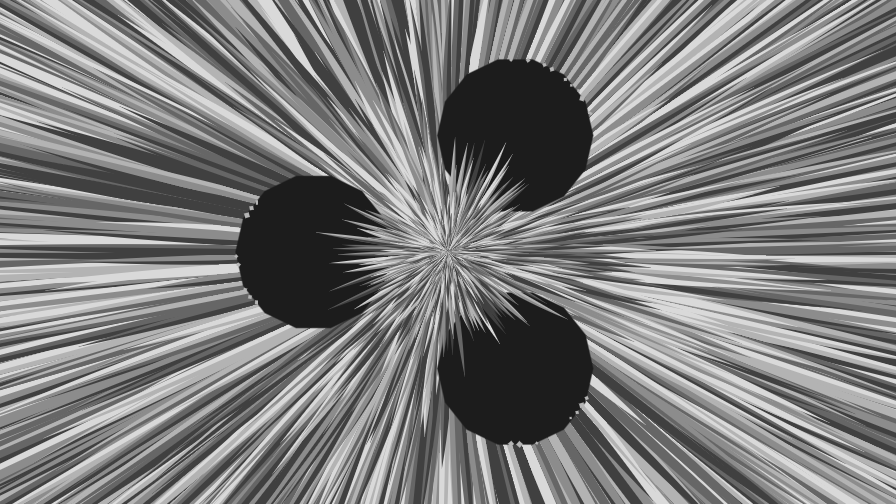
Give the GLSL for this background, as a Shadertoy shader.

```glsl
// A burst of grey two-sided spikes around the centre, broken by three dark holes.
// Rings of tapered spikes are painted from the outside in, in polar cells;
// the faceted holes go in between the outer rings and the central tuft.

const float TAU = 6.2831853;
const vec3 HOLE_COLOR = vec3(0.11);

vec3 hash3(vec2 p) {
    vec3 q = fract(p.xyx * vec3(0.1031, 0.1030, 0.0973));
    q += dot(q, q.yxz + 33.33);
    return fract((q.xxy + q.yzz) * q.zyx);
}

vec2 direction(float angle) {
    return vec2(cos(angle), sin(angle));
}

// Signed distance to three polygons at 60, 180 and 300 degrees
float holeDistance(vec2 p) {
    float nearest = 9.0;
    float facet = TAU / 14.0;
    for (int k = 0; k < 3; k++) {
        vec2 q = p - 0.267 * direction(TAU * (float(k) + 0.5) / 3.0);
        float turn = mod(atan(q.y, q.x), facet) - 0.5 * facet;
        nearest = min(nearest, length(q) * cos(turn) - 0.151);
    }
    return nearest;
}

float blob(vec2 p, vec2 center, vec2 size) {
    vec2 q = (p - center) / size;
    return exp(-dot(q, q));
}

// Broad light and dark areas, in steps of grey
float toneBias(vec2 p) {
    return 1.6 * blob(p, vec2(-0.58, 0.0), vec2(0.2, 0.06))
         + 1.5 * blob(p, vec2(0.47, -0.16), vec2(0.2, 0.1))
         + 0.9 * blob(p, vec2(0.55, 0.4), vec2(0.3, 0.15))
         + 0.9 * blob(p, vec2(-0.1, 0.03), vec2(0.13, 0.12))
         - 1.3 * blob(p, vec2(-0.62, 0.2), vec2(0.25, 0.08))
         - 0.9 * blob(p, vec2(0.65, 0.02), vec2(0.25, 0.08))
         - 0.7 * blob(p, vec2(-0.12, -0.38), vec2(0.15, 0.2));
}

float greyStep(float tone) {
    return 0.25 + 0.15 * clamp(floor(tone), 0.0, 4.0);
}

// Pale chips along the far rim of each hole
float rimChips(vec2 p, float pixel) {
    float chips = 0.0;
    for (int k = 0; k < 3; k++) {
        vec2 outward = direction(TAU * (float(k) + 0.5) / 3.0);
        vec2 q = p - 0.267 * outward;
        float cell = atan(q.y, q.x) / TAU * 56.0;
        vec3 rnd = hash3(vec2(floor(cell) + 80.0, float(k) + 7.0));
        vec2 local = vec2((fract(cell) - 0.5) * 0.017, length(q) - 0.151 - 0.008 * (rnd.x - 0.5));
        float d = abs(local.x) + abs(local.y) - 0.003 - 0.004 * rnd.y;
        float present = step(0.45, rnd.z) * step(0.11, dot(q, outward));
        chips = max(chips, present * smoothstep(pixel, -pixel, d));
    }
    return chips;
}

void mainImage(out vec4 fragColor, in vec2 fragCoord) {
    float pixel = 1.0 / iResolution.y;
    vec2 p = (fragCoord - 0.5 * iResolution.xy) * pixel;
    float radius = length(p);
    float angle = atan(p.y, p.x);
    vec3 color = vec3(0.4);

    for (int i = 0; i < 25; i++) {
        float layer = float(i);

        // Holes cover the outer rings, and the central tuft covers the holes
        if (i == 13) {
            color = mix(color, HOLE_COLOR, smoothstep(pixel, -pixel, holeDistance(p)));
            color = mix(color, vec3(0.71), rimChips(p, pixel));
        }

        // Angular cell of this ring
        float base = 1.1 * pow(0.84, layer);
        float count = floor(46.0 + 220.0 * base);
        float shift = hash3(vec2(layer, 3.0)).x;
        float cell = angle / TAU * count + shift;
        float id = mod(floor(cell), count);
        vec3 rnd = hash3(vec2(id + 11.0, layer * 17.0 + 5.0));
        vec3 rnd2 = hash3(vec2(id + 91.0, layer * 29.0 + 2.0));

        // Leave out outer spikes that would grow from inside a hole
        vec2 axis = direction((floor(cell) + 0.5 - shift) / count * TAU);
        if (i < 13 && holeDistance(axis * base) < 0.0) continue;

        // Spike: full cell at its base, narrowing to a leaning tip
        float tip = base * (1.3 + 1.1 * rnd.x);
        float taper = clamp((tip - radius) / (tip - base), 0.0, 1.0);
        float lean = (rnd.y - 0.5) * 0.8 * (1.0 - taper);
        float x = fract(cell) - 0.5 - lean;
        float unit = TAU * radius / count;
        float edge = (0.5 * taper - abs(x)) * unit / pixel;
        float cover = clamp(edge + 0.5, 0.0, 1.0) * step(radius, tip);

        // Two faces, lit from the upper left
        float light = dot(vec2(-axis.y, axis.x), normalize(vec2(-0.5, 0.85)));
        float tone = 5.0 * pow(rnd.z, 1.1) + toneBias(axis * mix(base, tip, 0.5));
        float ridge = x + 0.25 * (rnd2.x - 0.5) * taper;
        float face = clamp(ridge * unit / pixel + 0.5, 0.0, 1.0);
        float grey = mix(greyStep(tone - 1.1 * light), greyStep(tone + 1.1 * light), face);
        color = mix(color, vec3(grey), cover);
    }
    fragColor = vec4(color, 1.0);
}
```
